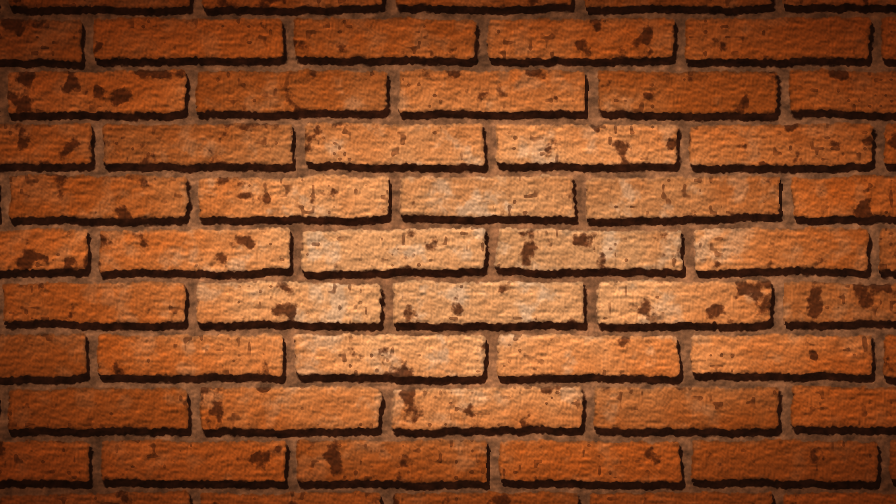
This texture is drawn by a WebGL 1 fragment shader. Its source:

```glsl
precision highp float;
// Weathered orange brick wall in raking sunlight, with deep mortar joints and a vignette.
uniform vec2 u_resolution;

const vec2 PITCH = vec2(0.3877, 0.1047);     // brick spacing, canvas height = 1
const vec2 JOINT = vec2(0.024, 0.023);       // mortar joint thickness
const vec2 TO_SUN = vec2(-0.006, 0.0145);    // reach of the cast shadow
const vec3 PALE_CLAY = vec3(0.83, 0.565, 0.355);
const vec3 BURNT_CLAY = vec3(0.69, 0.33, 0.115);
const vec3 DUST = vec3(0.80, 0.65, 0.52);
const vec3 MORTAR = vec3(0.56, 0.36, 0.23);
const vec3 SOOT = vec3(0.25, 0.105, 0.045);
const vec3 SHADOW = vec3(0.17, 0.08, 0.042);

float hash(vec2 p) {
  vec3 q = fract(vec3(p.xyx) * 0.1031);
  q += dot(q, q.yzx + 33.33);
  return fract((q.x + q.y) * q.z);
}

float noise(vec2 p) {
  vec2 i = floor(p), f = fract(p);
  f = f * f * (3.0 - 2.0 * f);
  return mix(mix(hash(i), hash(i + vec2(1.0, 0.0)), f.x),
             mix(hash(i + vec2(0.0, 1.0)), hash(i + 1.0), f.x), f.y);
}

float fbm(vec2 p) {
  float sum = 0.0, amp = 0.5;
  for (int i = 0; i < 5; i++) {
    sum += amp * noise(p);
    p = mat2(1.6, 1.2, -1.2, 1.6) * p + 17.3;
    amp *= 0.5;
  }
  return sum;
}

// Signed distance to the brick of this cell (x) and the cell index (yz).
vec3 brick(vec2 p) {
  vec2 warped = p + 0.007 * (vec2(noise(p * 13.0), noise(p * 11.0 + 40.0)) - 0.5);
  float level = (1.0 - warped.y) / PITCH.y + 0.77;
  float row = floor(level);
  float along = (warped.x - 0.194 * mod(row, 2.0)) / PITCH.x + 0.06 * (hash(vec2(row, 7.0)) - 0.5);
  vec2 id = vec2(floor(along) + 20.0, row + 20.0);

  // Neighbours share their shifted end joints.
  float left = 0.07 * (hash(id) - 0.5);
  float right = 1.0 + 0.07 * (hash(id + vec2(1.0, 0.0)) - 0.5);
  vec2 local = vec2(fract(along) - 0.5 * (left + right), 0.5 - fract(level)) * PITCH;
  local.y += 0.025 * (hash(id + 31.0) - 0.5) * local.x;
  vec2 size = vec2((right - left) * PITCH.x, PITCH.y) - JOINT;
  size.y -= 0.005 * hash(id + 53.0);

  vec2 d = abs(local) - 0.5 * size + 0.007;
  float box = length(max(d, 0.0)) + min(max(d.x, d.y), 0.0) - 0.007;
  float chipping = 0.010 * (fbm(p * 38.0) - 0.48) + 0.004 * (noise(p * 170.0) - 0.5);
  return vec3(box + chipping, id);
}

// Surface relief: soft dents, streaks and fine grit.
float relief(vec2 p) {
  return fbm(p * 42.0) + 0.45 * noise(p * vec2(55.0, 150.0)) + 0.30 * noise(p * 260.0);
}

vec3 brickColor(vec2 p, vec2 id, float edge, float glow) {
  float tone = hash(id + 11.0);
  float blotch = fbm(p * 16.0 + 9.0 * tone);
  vec3 color = mix(BURNT_CLAY, PALE_CLAY, clamp(glow + 0.5 * (blotch - 0.5) + 0.25 * (tone - 0.5), 0.0, 1.0));
  color *= 0.90 + 0.20 * hash(id + 71.0);

  // Lime dust, then scattered dark scars and pits.
  float dust = smoothstep(0.50, 0.72, fbm(p * 24.0 + 60.0)) * (0.15 + 0.6 * glow);
  color = mix(color, DUST, dust * 0.75);
  float scar = smoothstep(0.65, 0.74, fbm(p * 21.0 + 120.0) + 0.07 * (tone - 0.5));
  float pit = smoothstep(0.76, 0.88, noise(p * 95.0)) * smoothstep(0.45, 0.62, blotch);
  color = mix(color, SOOT, max(0.75 * scar, 0.5 * pit));
  return color * mix(0.80, 1.0, smoothstep(0.0, 0.007, -edge));
}

vec3 mortarColor(vec2 p, float shade) {
  float grit = fbm(p * 60.0 + 5.0);
  vec3 lit = MORTAR * (0.55 + 0.85 * grit);
  return mix(lit, SHADOW * (0.55 + 0.9 * grit), shade);
}

void main() {
  vec2 p = gl_FragCoord.xy / u_resolution.y;
  vec2 centered = gl_FragCoord.xy / u_resolution - vec2(0.52, 0.48);
  float pixel = 1.0 / u_resolution.y;
  float radius = length(centered * vec2(1.0, 1.08));
  float glow = 1.0 - smoothstep(0.08, 0.54, radius);

  vec3 wall = brick(p);
  float blocker = brick(p + TO_SUN).x;
  float nearBlocker = brick(p + 0.5 * TO_SUN).x;
  float shade = 1.0 - smoothstep(-0.001, 0.003, min(blocker, nearBlocker));

  // Directional relief catches the sun from the upper left.
  vec2 slope = vec2(-0.0012, 0.0024);
  float light = 1.0 + 0.62 * (relief(p - slope) - relief(p + slope));
  float rim = smoothstep(0.0, 0.010, brick(p + vec2(0.0, 0.006)).x + 0.004);

  vec3 face = brickColor(p, wall.yz, wall.x, glow) * light;
  face += vec3(0.11, 0.09, 0.07) * rim * (0.4 + glow);
  vec3 color = mix(mortarColor(p, shade) * mix(1.0, light, 0.6), face,
                   1.0 - smoothstep(-pixel, pixel, wall.x));

  // Warm falloff toward the borders.
  float falloff = smoothstep(0.24, 0.78, radius);
  color *= mix(vec3(1.04), vec3(0.46, 0.36, 0.28), falloff);
  gl_FragColor = vec4(clamp(color, 0.0, 1.0), 1.0);
}
```
